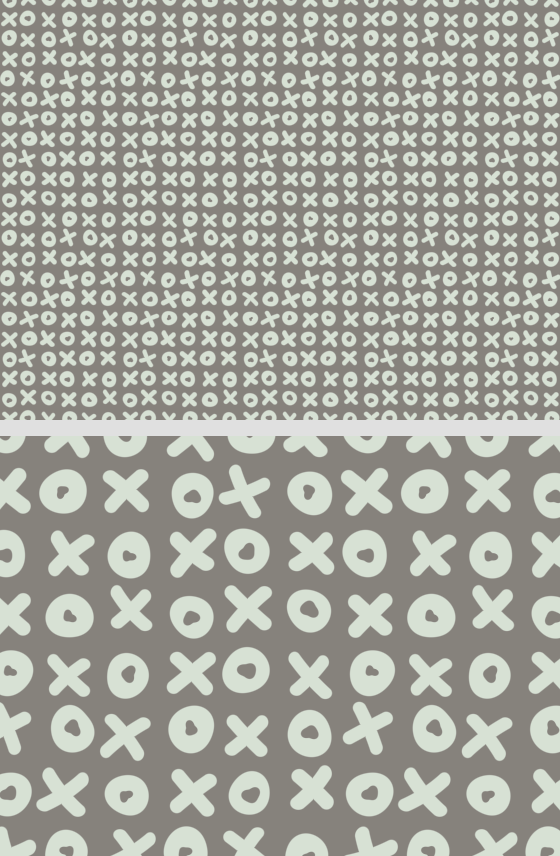
Top: the whole. Bottom: its middle third, enlarged.
This pattern is drawn by a WebGL 2 fragment shader. Its source:

```glsl
#version 300 es
precision highp float;
// Checkerboard of hand-drawn rings and crosses, pale on warm grey.
// Each cell draws one distance shape whose size, tilt and wobble come from
// a hash of the cell index, wrapped so the drawing repeats every 6 x 10 cells.

#define PITCH vec2(0.04785, 0.04757)  // cell size in canvas heights
#define FIRST vec2(0.0200, -0.0024)   // centre of cell 0,0 from top left
#define REPEAT vec2(6.0, 10.0)        // cells before the drawing repeats
#define JITTER 0.075                  // drift of marks, in cells
#define RING_RADIUS 0.372
#define HOLE_RADIUS 0.112
#define ARM_LENGTH 0.355
#define ARM_WIDTH 0.116               // half the stroke width
#define EDGE_PIXELS 0.85              // half width of the soft edge
#define GROUND vec3(0.527, 0.508, 0.488)
#define PAINT vec3(0.842, 0.882, 0.832)

uniform vec2 u_resolution;
out vec4 fragColor;

// Four random values from 0 to 1 for a cell
vec4 hash4(vec2 cell, float salt) {
  float n = dot(cell, vec2(12.99, 78.23)) + salt * 37.72;
  return fract(sin(n + vec4(0.0, 1.37, 2.91, 4.53)) * 43758.55);
}

float capsule(vec2 p, vec2 a, vec2 b, float radius) {
  vec2 pa = p - a, ba = b - a;
  return length(pa - ba * clamp(dot(pa, ba) / dot(ba, ba), 0.0, 1.0)) - radius;
}

// Uneven ring; some are drawn to a point at the top
float ring(vec2 p, vec4 h, vec4 k) {
  vec2 holeP = p - (h.xy - 0.5) * 0.07;
  float a = atan(p.y, p.x);
  float b = atan(holeP.y, holeP.x);
  float point = smoothstep(0.72, 0.9, k.w);
  float outer = RING_RADIUS + (h.z - 0.5) * 0.045
    + 0.018 * sin(2.0 * a + 6.283 * h.w)
    + 0.010 * sin(3.0 * a + 6.283 * k.x)
    + point * 0.06 * pow(max(sin(a), 0.0), 6.0);
  float hole = HOLE_RADIUS + (k.y - 0.5) * 0.06
    + 0.018 * sin(2.0 * b + 6.283 * k.z)
    + 0.016 * sin(3.0 * b + 6.283 * h.x)
    + point * 0.05 * pow(max(sin(b), 0.0), 4.0);
  return max(length(p) - outer, hole - length(holeP));
}

// One brush stroke through the centre, slightly bowed
float stroke(vec2 p, float angle, float halfLength, float bow, float radius) {
  vec2 dir = vec2(cos(angle), sin(angle));
  vec2 q = vec2(dot(p, dir), dot(p, vec2(-dir.y, dir.x)));
  q.y += bow * (q.x * q.x - 0.04);
  return capsule(q, vec2(-halfLength, 0.0), vec2(halfLength, 0.0), radius);
}

// Two crossing strokes; a few crosses lean over
float crossMark(vec2 p, vec4 h, vec4 k) {
  float lean = (h.x - 0.5) * 0.3 - 0.33 * step(0.86, k.w);
  float width = ARM_WIDTH + (h.y - 0.5) * 0.022;
  vec2 arms = ARM_LENGTH + (h.zw - 0.5) * 0.09;
  float rising = stroke(p, 0.785 + lean + (k.x - 0.5) * 0.25,
                        arms.x, (k.y - 0.5) * 0.5, width);
  float falling = stroke(p - vec2(k.z - 0.5, 0.0) * 0.06, -0.785 + lean,
                         arms.y, (k.z - 0.5) * 0.5, width);
  return min(rising, falling);
}

// Distance to the mark of one cell, in cells
float mark(vec2 p, vec2 cell) {
  vec2 id = mod(cell, REPEAT);
  vec4 place = hash4(id, 1.0);
  vec4 h = hash4(id, 2.0);
  vec4 k = hash4(id, 3.0);
  p -= (place.xy - 0.5) * 2.0 * JITTER;
  bool isRing = mod(cell.x + cell.y, 2.0) < 0.5;
  return isRing ? ring(p, h, k) : crossMark(p, h, k);
}

void main() {
  // Cell coordinates, counted right and down from the top left
  vec2 pos = gl_FragCoord.xy / u_resolution.y;
  vec2 grid = (vec2(pos.x, 1.0 - pos.y) - FIRST) / PITCH;
  vec2 home = floor(grid + 0.5);

  // Nearest mark, including neighbours that drift over the cell border
  float d = 1.0;
  for (int j = -1; j <= 1; j++) {
    for (int i = -1; i <= 1; i++) {
      vec2 cell = home + vec2(i, j);
      vec2 local = (grid - cell) * vec2(1.0, -1.0);
      d = min(d, mark(local, cell));
    }
  }

  // Soft edge between ground and paint
  float edge = EDGE_PIXELS / (u_resolution.y * PITCH.y);
  float cover = 1.0 - smoothstep(-edge, edge, d);
  fragColor = vec4(mix(GROUND, PAINT, cover), 1.0);
}
```
